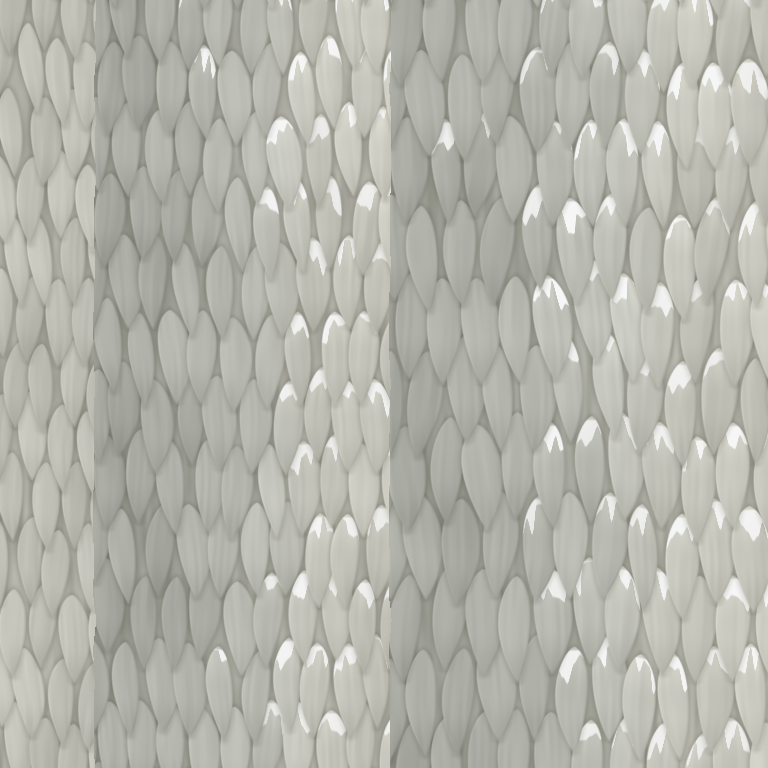
A WebGL 1 fragment shader for this texture:

```glsl
precision highp float;
// Three bands of overlapping pale grey-green petals in offset rows, with white glints at their tips.
uniform vec2 u_resolution;

const vec3 SHADOW = vec3(0.565, 0.565, 0.525);
const vec3 COOL = vec3(0.712, 0.720, 0.690);
const vec3 WARM = vec3(0.750, 0.750, 0.712);
const vec3 GLINT = vec3(0.965, 0.970, 0.968);
const vec2 SEAMS = vec2(0.123, 0.508);         // left edges of bands two and three
const vec3 COLUMNS = vec3(26.0, 24.2, 21.2);   // petals per canvas width, by band
const vec3 ROWS = vec3(12.4, 11.6, 10.25);     // petal rows per canvas height, by band
const vec3 ROW_PHASE = vec3(0.3, 0.22, 0.6);
const float PETAL_LENGTH = 1.42;               // in rows
const float PETAL_HALF_WIDTH = 0.50;           // in columns
const float SHADOW_REACH = 0.009;
const float JITTER = 0.26;

float hash(vec2 p) {
  vec3 q = fract(p.xyx * 0.1031);
  q += dot(q, q.yzx + 33.33);
  return fract((q.x + q.y) * q.z);
}

float noise(vec2 p) {
  vec2 i = floor(p), f = fract(p);
  f = f * f * (3.0 - 2.0 * f);
  return mix(mix(hash(i), hash(i + vec2(1.0, 0.0)), f.x),
             mix(hash(i + vec2(0.0, 1.0)), hash(i + 1.0), f.x), f.y);
}

// Approximate signed distance to a petal in canvas units, positive inside.
// q.x is in columns from the axis, t runs from the lower tip to the top.
float petalDistance(vec2 q, float t, float halfWidth, vec2 density) {
  float s = pow(clamp(t, 0.0, 1.0), 1.3);
  float x = abs(q.x) / halfWidth;
  float f = 4.0 * s * (1.0 - s) - pow(x, 1.5) - 5.0 * max(abs(t - 0.5) - 0.5, 0.0);
  vec2 slope = vec2(1.5 * sqrt(x) / halfWidth, 5.2 * (1.0 - 2.0 * s) / PETAL_LENGTH);
  return f / max(length(slope * density), 20.0);
}

// Paints one petal, its cast shadow and its glint over the colour below.
vec3 paintPetal(vec3 below, vec2 q, vec2 id, vec2 density, vec3 body, float gloss, float px) {
  float r1 = hash(id + 3.7), r2 = hash(id + 19.1), r3 = hash(id + 41.3), r4 = hash(id + 67.9);
  q -= (vec2(r1, r2) - 0.5) * JITTER;
  q.x += (r3 - 0.5) * 0.28 * q.y + 0.06 * sin(3.0 * q.y + 6.28 * r4);
  float t = q.y / PETAL_LENGTH + 0.5;
  float halfWidth = PETAL_HALF_WIDTH * mix(0.80, 1.10, r4);
  float d = petalDistance(q, t, halfWidth, density);

  float shade = smoothstep(-SHADOW_REACH, 0.0, d);
  vec3 color = mix(below, below * SHADOW / COOL, 0.42 * shade * shade);

  // Body: tonal variation, fine lengthwise folds, a pale left rim and a dim right one
  float side = q.x / halfWidth;
  float fold = noise(vec2(q.x * 9.0 + 50.0 * r1, t * 1.5 + 30.0 * r2)) - 0.5;
  float rim = 1.0 - smoothstep(0.0, 0.0035, d);
  vec3 petal = body + 0.055 * (r3 - 0.5) + 0.045 * fold - 0.022 * side;
  petal += rim * mix(0.025, -0.05, smoothstep(-0.5, 0.5, side));
  petal -= 0.05 * (1.0 - smoothstep(0.0, 0.45, t));

  // Glint: jagged patch close to the top
  float jag = noise(vec2(q.x * 7.0 + 90.0 * r2, 40.0 * r4));
  float low = mix(0.66, 0.99, jag) + (r1 - 0.5) * 0.35 * side;
  float patchDepth = min(t - low, 0.97 - t) * PETAL_LENGTH / density.y;
  float lit = step(hash(id + 88.2), gloss);
  float glint = lit * smoothstep(-1.2 * px, 1.2 * px + 0.001, patchDepth);
  petal += 0.05 * lit * smoothstep(0.55, 0.95, t);
  petal = mix(petal, GLINT, glint * mix(0.75, 1.0, r3));

  return mix(color, petal, smoothstep(-px, px, d));
}

void main() {
  vec2 uv = gl_FragCoord.xy / u_resolution;
  float px = 1.0 / min(u_resolution.x, u_resolution.y);

  // Band selection with slightly uneven seams
  float seamX = uv.x + 0.004 * (noise(vec2(3.0, uv.y * 26.0)) - 0.5);
  vec2 past = smoothstep(SEAMS - px, SEAMS + px, vec2(seamX));
  vec2 inside = step(0.5, past);
  float band = inside.x + inside.y;
  vec3 pick = vec3(1.0 - inside.x, inside.x - inside.y, inside.y);
  vec2 density = vec2(dot(COLUMNS, pick), dot(ROWS, pick));
  float start = dot(vec3(0.0, SEAMS), pick);
  float across = (uv.x - start) / dot(vec3(SEAMS.x, SEAMS.y - SEAMS.x, 1.0 - SEAMS.y), pick);

  // Each band brightens and warms toward its right side
  float warmth = mix(smoothstep(0.25, 0.9, across), 0.85, pick.x);
  float glow = mix(mix(-0.045, 0.018, smoothstep(0.0, 0.75, across)), 0.005, pick.x);
  glow += 0.035 * (noise(uv * vec2(5.0, 9.0) + 7.0 * band) - 0.5);
  vec3 body = mix(COOL, WARM, warmth) + glow;
  float glossStart = dot(vec3(2.0, 0.60, 0.40), pick);

  // Streaked ground behind the petals
  float streak = noise(vec2(uv.x * 150.0, uv.y * 16.0 + 5.0 * band));
  vec3 color = mix(SHADOW + glow, body, 0.25 + 0.6 * streak);

  // Petals, lower rows first so that upper tips overlap them
  vec2 p = (uv - vec2(start, 0.0)) * density;
  p.y += dot(ROW_PHASE, pick) + 0.22 * (noise(vec2(uv.x * 9.0, 4.0 * band)) - 0.5);
  float baseRow = floor(p.y);
  for (int j = -1; j <= 1; j++) {
    float row = baseRow + float(j);
    float shift = 0.5 * mod(row, 2.0);
    float baseColumn = floor(p.x - shift);
    for (int i = -1; i <= 1; i++) {
      float column = baseColumn + float(i);
      vec2 id = vec2(column + 60.0 * band, row) + 12.0;
      float place = (column + shift + 0.5) / density.x * density.x / (density.x * dot(vec3(SEAMS.x, SEAMS.y - SEAMS.x, 1.0 - SEAMS.y), pick));
      float gloss = 0.05 * (1.0 - pick.x) + 0.83 * smoothstep(glossStart - 0.08, glossStart + 0.08, place);
      vec2 q = p - vec2(column + shift, row) - 0.5;
      color = paintPetal(color, q, id, density, body, gloss, px);
    }
  }
  gl_FragColor = vec4(clamp(color, 0.0, 1.0), 1.0);
}
```
